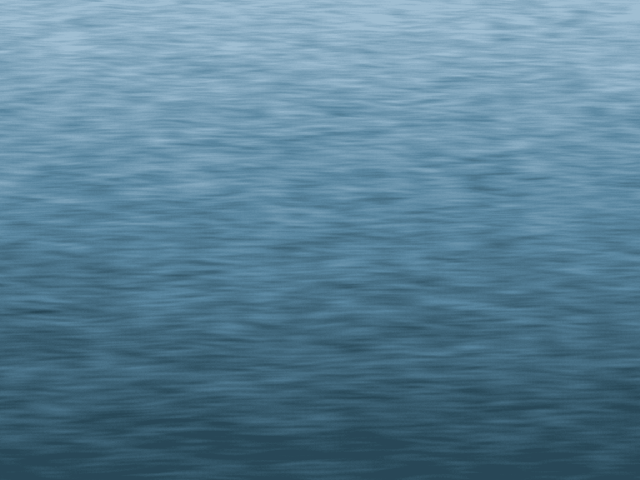
Reproduce this texture procedurally as a WebGL 1 fragment shader.

```glsl
precision highp float;

// Calm open water seen at a low angle, dark near the viewer and pale far off.
// Stretched gradient noise in perspective gives the ripples; a vertical slope
// plus the ripples picks a tone from a three-colour ramp.

uniform vec2 u_resolution;

const vec3 DEEP_COLOR = vec3(0.155, 0.280, 0.340);
const vec3 MID_COLOR  = vec3(0.350, 0.525, 0.625);
const vec3 PALE_COLOR = vec3(0.625, 0.745, 0.825);

const float PERSPECTIVE = 0.58;            // shrink of the waves at the top
const vec2  SWELL_FREQ  = vec2(2.1, 9.0);  // cells of the broadest waves
const vec2  FREQ_GAIN   = vec2(1.45, 1.75); // growth per octave
const float TILT        = 0.045;           // slope of the crossing wave trains
const float SWELL_WEIGHT  = 0.85;
const float RIPPLE_GAIN   = 0.21;          // added weight per octave
const float NEAR_CONTRAST = 0.095;
const float FAR_CONTRAST  = 0.13;
const float GRAIN         = 0.035;
const float GRAIN_CELLS   = 384.0;
const int   OCTAVES       = 6;

float hash(vec2 p) {
  return fract(sin(dot(p, vec2(127.1, 311.7))) * 43758.5453);
}

vec2 gradientAt(vec2 cell) {
  return 2.0 * vec2(hash(cell), hash(cell + vec2(37.2, 17.9))) - 1.0;
}

float gradientNoise(vec2 p) {
  vec2 cell = floor(p);
  vec2 f = p - cell;
  vec2 w = f * f * f * (f * (f * 6.0 - 15.0) + 10.0);
  vec2 e = vec2(1.0, 0.0);
  float bottom = mix(dot(gradientAt(cell), f),
                     dot(gradientAt(cell + e.xy), f - e.xy), w.x);
  float top = mix(dot(gradientAt(cell + e.yx), f - e.yx),
                  dot(gradientAt(cell + e.xx), f - e.xx), w.x);
  return mix(bottom, top, w.y);
}

// Project the canvas so that rows crowd together and shrink toward the top.
vec2 waterPlane(vec2 uv, float aspect) {
  float size = 1.0 - PERSPECTIVE * uv.y;
  return vec2((uv.x - 0.5) * aspect / size, -log(size) / PERSPECTIVE);
}

// Sum wave trains that lean alternately left and right.
float waves(vec2 p, float height) {
  p.y += 0.012 * gradientNoise(p * vec2(3.0, 7.0) + 5.3);
  vec2 freq = SWELL_FREQ;
  float lean = TILT;
  float sum = 0.0;
  for (int i = 0; i < OCTAVES; i++) {
    float octave = float(i);
    vec2 q = vec2(p.x, p.y + lean * p.x) * freq + octave * vec2(13.7, 29.3);
    float weight = SWELL_WEIGHT + RIPPLE_GAIN * octave;
    // The finest ripples fade with distance before they turn to speckle.
    weight *= 1.0 - 0.7 * height * smoothstep(4.0, 5.0, octave);
    sum += weight * gradientNoise(q);
    freq *= FREQ_GAIN;
    lean *= -0.9;
  }
  return sum;
}

vec3 waterColor(float tone) {
  vec3 lower = mix(DEEP_COLOR, MID_COLOR, clamp(tone * 2.0, 0.0, 1.0));
  return mix(lower, PALE_COLOR, clamp(tone * 2.0 - 1.0, 0.0, 1.0));
}

void main() {
  vec2 uv = gl_FragCoord.xy / u_resolution;
  float aspect = u_resolution.x / u_resolution.y;

  float contrast = mix(NEAR_CONTRAST, FAR_CONTRAST, smoothstep(0.0, 0.6, uv.y));
  float tone = 0.01 + uv.y * (0.82 + 0.11 * uv.y);
  tone += contrast * waves(waterPlane(uv, aspect), uv.y);

  vec2 grainCell = floor(uv * vec2(aspect, 1.0) * GRAIN_CELLS);
  tone += GRAIN * (hash(grainCell) - 0.5);

  gl_FragColor = vec4(waterColor(tone), 1.0);
}
```
